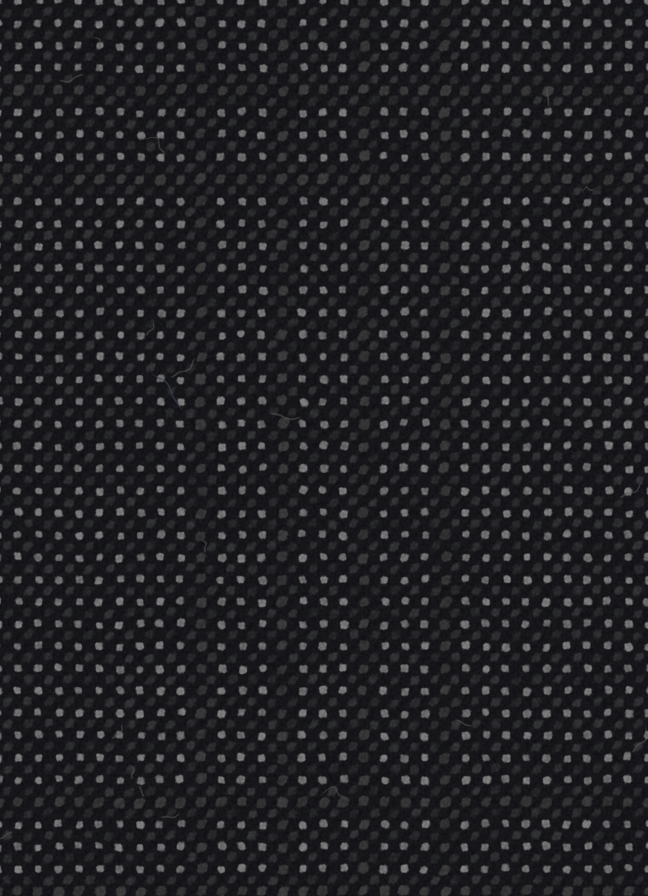
Give the GLSL for this texture, as a WebGL 1 fragment shader.

```glsl
precision highp float;
uniform vec2 u_resolution;

float hash(vec2 p) {
  vec3 q = fract(p.xyx * vec3(0.1031, 0.1030, 0.0973));
  q += dot(q, q.yzx + 33.33);
  return fract((q.x + q.y) * q.z);
}

vec2 hash2(vec2 p) {
  return vec2(hash(p + 17.3), hash(p + 61.7));
}

// Distance to the nearest scattered point
float cellular(vec2 p) {
  vec2 id = floor(p);
  float nearest = 2.0;
  for (int y = -1; y <= 1; y++) {
    for (int x = -1; x <= 1; x++) {
      vec2 cell = id + vec2(float(x), float(y));
      nearest = min(nearest, length(cell + hash2(cell) - p));
    }
  }
  return nearest;
}

// Woolly round stitch centred on a whole-number grid point
float stitch(vec2 grid, float radius, float lean, float wobble, float soft) {
  vec2 id = floor(grid + 0.5);
  vec2 d = grid - id + (hash2(id) - 0.5) * 0.1;
  d.x *= 0.915;
  d.x += d.y * (lean + (hash(id + 5.1) - 0.5) * 0.3);
  radius *= 0.9 + 0.2 * hash(id + 9.4);
  vec2 corner = abs(d) - radius * 0.3;
  float dist = length(max(corner, 0.0)) + min(max(corner.x, corner.y), 0.0) - radius * 0.7;
  return 1.0 - smoothstep(-soft, soft, dist + wobble);
}

// Thin curved fibre lying on the cloth
float hair(vec2 p, float angle, float halfLength, float bend) {
  float c = cos(angle), s = sin(angle);
  p = vec2(c * p.x + s * p.y, c * p.y - s * p.x);
  float t = p.x / halfLength;
  p.y += bend * halfLength * (t * t + 0.3 * sin(t * 5.0));
  float line = 1.0 - smoothstep(0.0003, 0.0006 + 1.0 / u_resolution.y, abs(p.y));
  return line * (1.0 - smoothstep(0.7, 1.0, abs(t)));
}

void main() {
  vec2 uv = gl_FragCoord.xy / u_resolution;
  vec2 p = uv * vec2(0.7227, 1.0);

  // Thread grid, rows counted downwards
  vec2 grid = vec2(uv.x * 31.86 - 0.89, (1.0 - uv.y) * 40.27 - 1.05);
  grid += 0.02 * vec2(sin(grid.y * 0.7 + grid.x * 0.3), sin(grid.x * 0.9 - grid.y * 0.2));
  vec2 id = floor(grid + 0.5);
  float soft = 0.035 + 20.0 / u_resolution.y;
  float fuzz = cellular(grid * 5.0);
  float wobble = 0.05 * (fuzz - 0.45);

  // Black ground with faint twill diagonals and woolly mottling
  vec3 color = vec3(0.080, 0.081, 0.096);
  float twill = 0.5 + 0.5 * cos(6.2832 * (grid.x + grid.y));
  color += 0.012 * twill * twill + 0.03 * (0.5 - fuzz);

  // Dark stitches between the pale ones
  vec2 offsetGrid = grid + 0.5;
  float darkTone = 0.14 + 0.07 * hash(floor(offsetGrid + 0.5) + 31.0);
  color = mix(color, vec3(darkTone, darkTone + 0.004, darkTone + 0.008) + 0.05 * (0.5 - fuzz),
              0.85 * stitch(offsetGrid, 0.18, 0.25, wobble, soft + 0.02));

  // Pale stitches, dark in the plain columns and rows
  float plainColumn = step(8.5, id.x) * step(id.x, 21.5) * step(abs(mod(id.x, 4.0) - 1.0), 0.5);
  float plainRow = step(abs(abs(mod(id.y, 32.0) - 5.0) - 2.0), 0.5);
  float pale = 1.0 - max(plainColumn, plainRow);
  float wear = hash(id + 73.0);
  float tone = mix(0.18 + 0.05 * wear, 0.39 + 0.08 * wear, pale);
  float edgeColumns = 1.0 - smoothstep(4.0, 8.0, id.x);
  tone += (0.5 - fuzz) * mix(0.05, 0.1, pale);
  float radius = mix(0.215, 0.166 - 0.008 * edgeColumns, pale);
  color = mix(color, vec3(tone, tone, tone + 0.004),
              stitch(grid, radius, 0.2 * (1.0 - pale), wobble, soft));

  // Loose fibres
  float fibres = 0.0;
  for (int i = 0; i < 18; i++) {
    vec2 seed = vec2(float(i) * 3.7, 12.0);
    vec2 place = hash2(seed) * vec2(0.7227, 1.0);
    float h = hash(seed + 2.9);
    fibres = max(fibres, hair(p - place, h * 6.28, 0.007 + 0.012 * hash(seed + 8.2), h - 0.3));
  }
  color = mix(color, vec3(0.34), 0.5 * fibres);
  color = mix(color, vec3(0.22, 0.26, 0.33), 0.6 * hair(p - vec2(0.19, 0.565), -0.95, 0.028, 0.2));

  // Fine grain
  color += 0.016 * (hash(floor(p * 512.0)) - 0.5);
  gl_FragColor = vec4(color, 1.0);
}
```
